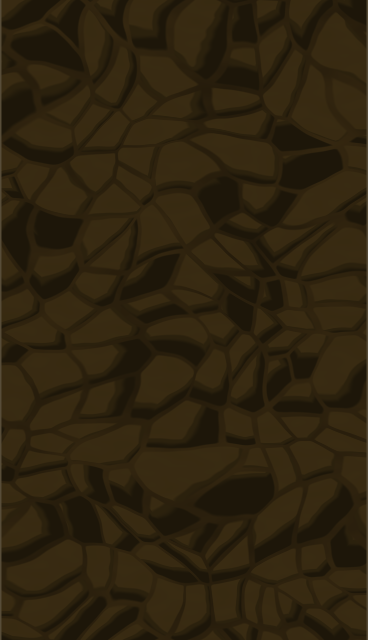
Reproduce this texture procedurally as a WebGL 1 fragment shader.

```glsl
precision highp float;
// Dark brown cracked stone paving, painted in flat, slightly soft layers.
// A warped Voronoi pattern gives the stones; its border distance gives the
// gaps, and borders that face away from the light get stepped shadows.
uniform vec2 u_resolution;

const vec3 FACE_COLOR = vec3(0.220, 0.166, 0.069);
const vec3 GAP_COLOR = vec3(0.172, 0.127, 0.052);
const vec3 HALF_SHADE_COLOR = vec3(0.168, 0.128, 0.052);
const vec3 DEEP_SHADE_COLOR = vec3(0.114, 0.088, 0.036);
const vec3 RIM_COLOR = vec3(0.34, 0.30, 0.22);

const vec2 STONES_PER_WIDTH = vec2(8.8, 11.2);
const float MISSING_SHARE = 0.18;   // dropped seeds leave larger stones
const float WARP_SIZE = 1.5;        // varies the stone sizes
const float WOBBLE_SIZE = 0.03;     // bends the stone edges
const float GAP_MIN = 0.03;
const float GAP_MAX = 0.09;
const float CORNER_ROUNDING = 0.06;
const float SHADE_MIN = 0.2;        // reach of the shadows into the stones
const float SHADE_MAX = 0.85;
const float SHADE_ANGLE = -1.1;     // shadows lie below and to the right
const float SHADE_SPREAD = 1.5;
const float REGION_SCALE = 0.38;    // patches of deeper and lighter shadow
const float REGION_SHADE = 1.3;
const float PAINT_SOFTNESS = 0.012;
const float RIM_WIDTH = 0.004;

vec2 hash2(vec2 p) {
  vec3 q = fract(p.xyx * vec3(0.1031, 0.1030, 0.0973));
  q += dot(q, q.yzx + 33.33);
  return fract((q.xx + q.yz) * q.zy);
}

float gradientCorner(vec2 cell, vec2 offset) {
  float angle = 6.2832 * hash2(cell + 71.0).x;
  return dot(vec2(cos(angle), sin(angle)), offset);
}

float gradientNoise(vec2 p) {
  vec2 i = floor(p);
  vec2 f = p - i;
  vec2 u = f * f * f * (f * (f * 6.0 - 15.0) + 10.0);
  vec2 e = vec2(1.0, 0.0);
  float low = mix(gradientCorner(i, f), gradientCorner(i + e, f - e), u.x);
  float high = mix(gradientCorner(i + e.yx, f - e.yx),
                   gradientCorner(i + e.xx, f - e.xx), u.x);
  return mix(low, high, u.y);
}

vec2 noisePair(vec2 p) {
  return vec2(gradientNoise(p), gradientNoise(p + vec2(37.2, 91.7)));
}

float smoothMin(float a, float b, float k) {
  float h = max(k - abs(a - b), 0.0) / k;
  return min(a, b) - h * h * k * 0.25;
}

bool hasSeed(vec2 cell) {
  return hash2(cell + 19.0).y > MISSING_SHARE;
}

vec2 seedPoint(vec2 cell) {
  return cell + 0.06 + 0.88 * hash2(cell);
}

// Returns the border distance and how far inside a shadow the point lies.
vec2 stoneField(vec2 p) {
  vec2 home = floor(p);
  vec2 stone = home;
  vec2 toSeed = vec2(8.0);
  for (int y = -2; y <= 2; y++) {
    for (int x = -2; x <= 2; x++) {
      vec2 cell = home + vec2(float(x), float(y));
      vec2 r = seedPoint(cell) - p;
      if (hasSeed(cell) && dot(r, r) < dot(toSeed, toSeed)) {
        toSeed = r;
        stone = cell;
      }
    }
  }

  vec2 traits = hash2(stone + 53.0);
  float angle = SHADE_ANGLE + SHADE_SPREAD * (traits.x - 0.5);
  vec2 shadeSide = vec2(cos(angle), sin(angle));
  float region = 1.0 + REGION_SHADE * gradientNoise(stone * REGION_SCALE + 3.3);
  float reach = region * mix(SHADE_MIN, SHADE_MAX, traits.y * traits.y);
  float border = 8.0;
  float shade = -1.0;
  for (int y = -2; y <= 2; y++) {
    for (int x = -2; x <= 2; x++) {
      vec2 cell = stone + vec2(float(x), float(y));
      vec2 r = seedPoint(cell) - p;
      vec2 across = r - toSeed;
      if (hasSeed(cell) && dot(across, across) > 0.0001) {
        vec2 normal = normalize(across);
        float d = dot(0.5 * (r + toSeed), normal);
        border = smoothMin(border, d, CORNER_ROUNDING);
        shade = max(shade, reach * max(dot(normal, shadeSide), 0.0) - d);
      }
    }
  }
  return vec2(border, shade);
}

void main() {
  vec2 uv = gl_FragCoord.xy / u_resolution.x;
  vec2 p = uv * STONES_PER_WIDTH;
  float soft = PAINT_SOFTNESS + 0.5 * STONES_PER_WIDTH.y / u_resolution.x;
  vec2 q = p + WARP_SIZE * noisePair(p * 0.3) + WOBBLE_SIZE * noisePair(p * 2.1);
  vec2 field = stoneField(q);

  // Stone face with faint broad brush tones, then two layers of shadow.
  float brush = gradientNoise(p * vec2(1.6, 2.6) + 11.0);
  float shade = field.y + 0.08 * brush;
  vec3 color = FACE_COLOR * (1.0 + 0.03 * brush);
  color = mix(color, HALF_SHADE_COLOR, smoothstep(-soft, soft, shade));
  color = mix(color, DEEP_SHADE_COLOR, smoothstep(0.07, 0.18, shade));

  // Gaps of uneven width and tone, darker where shadow falls across them.
  float vary = clamp(0.5 + 0.9 * gradientNoise(p * 0.55 + 5.0), 0.0, 1.0);
  float gap = 1.0 - smoothstep(-soft, soft, field.x - mix(GAP_MIN, GAP_MAX, vary));
  float gapTone = 1.0 + 0.3 * gradientNoise(p * 0.45 + 27.0) + 0.1 * brush;
  color = mix(color, GAP_COLOR * gapTone, gap);

  // Thin pale rim along both sides.
  float side = min(uv.x, 1.0 - uv.x);
  float rim = 1.0 - smoothstep(RIM_WIDTH * 0.6, RIM_WIDTH * 1.4, side);
  gl_FragColor = vec4(mix(color, RIM_COLOR, rim), 1.0);
}
```
